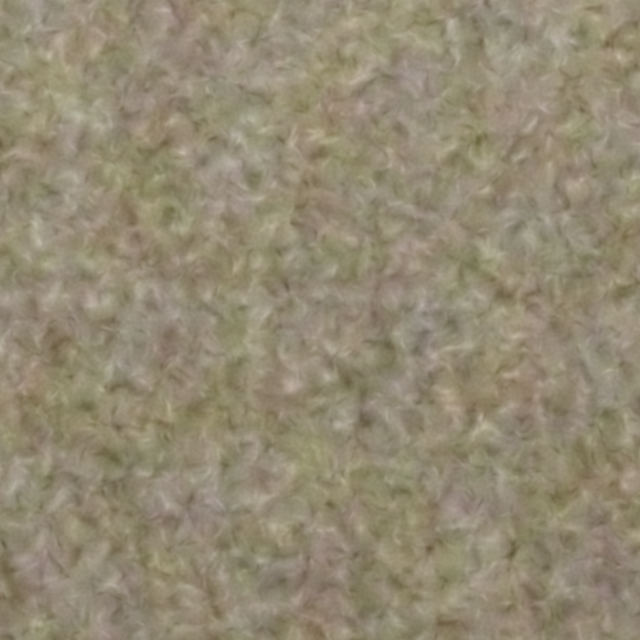
A Shadertoy shader for this texture:

```glsl
const vec3 BASE_COLOR = vec3(0.579, 0.541, 0.453);
const vec3 TONE_RESPONSE = vec3(1.0, 1.02, 1.10);  // shadows lean olive, lights lean grey
const vec3 GREY_SHIFT = vec3(0.010, 0.010, 0.075);
const vec3 PINK_SHIFT = vec3(0.024, -0.018, 0.022);

const float PATCH_SCALE = 6.0;      // features per canvas height
const float TUFT_SCALE = 29.0;
const float LONG_FIBRE_SCALE = 36.0;
const float SHORT_FIBRE_SCALE = 66.0;
const float GRAIN_SCALE = 150.0;

const float PATCH_GAIN = 0.055;
const float TUFT_GAIN = 0.105;
const float LONG_FIBRE_GAIN = 0.090;
const float SHORT_FIBRE_GAIN = 0.070;
const float GRAIN_GAIN = 0.030;

const vec2 FIBRE_SIZE = vec2(0.55, 0.25);  // half length and width in cells
const float WARP = 0.012;
const float LIGHT_SLOPE = 0.050;

const vec2 CREASE_START = vec2(0.565, 0.695);
const vec2 CREASE_END = vec2(0.800, 0.540);
const float CREASE_WIDTH = 0.011;
const float CREASE_DEPTH = 0.035;

const float TAU = 6.28318;

vec3 hash3(vec2 p) {
    vec3 q = fract(p.xyx * vec3(0.1031, 0.1030, 0.0973));
    q += dot(q, q.yxz + 33.33);
    return fract((q.xxy + q.yzz) * q.zyx);
}

float cornerSlope(vec2 cell, vec2 offset) {
    float angle = TAU * hash3(cell).x;
    return dot(vec2(cos(angle), sin(angle)), offset);
}

float gradientNoise(vec2 p) {
    vec2 cell = floor(p);
    vec2 f = p - cell;
    vec2 blend = f * f * f * (f * (f * 6.0 - 15.0) + 10.0);
    vec2 e = vec2(1.0, 0.0);
    float low = mix(cornerSlope(cell, f), cornerSlope(cell + e, f - e), blend.x);
    float high = mix(cornerSlope(cell + e.yx, f - e.yx), cornerSlope(cell + 1.0, f - 1.0), blend.x);
    return mix(low, high, blend.y);
}

// Soft light and dark strands, one per cell, each turned its own way
float fibres(vec2 p) {
    vec2 home = floor(p);
    float sum = 0.0;
    for (int y = -1; y <= 1; y++) {
        for (int x = -1; x <= 1; x++) {
            vec2 cell = home + vec2(x, y);
            vec3 place = hash3(cell + 17.0);
            vec3 look = hash3(cell + 91.0);
            vec2 d = p - cell - place.xy;
            float angle = TAU * place.z;
            vec2 axis = vec2(cos(angle), sin(angle));
            vec2 local = vec2(dot(d, axis), dot(d, vec2(-axis.y, axis.x)));
            local.y += (look.y - 0.5) * local.x * local.x;
            vec2 q = local / FIBRE_SIZE;
            float window = 1.0 - smoothstep(0.6, 1.0, length(d));
            sum += (2.0 * look.x - 1.0) * exp(-dot(q, q)) * window;
        }
    }
    return sum;
}

float segmentDistance(vec2 p, vec2 a, vec2 b) {
    vec2 ab = b - a;
    float t = clamp(dot(p - a, ab) / dot(ab, ab), 0.0, 1.0);
    return length(p - a - ab * t);
}

void mainImage(out vec4 fragColor, in vec2 fragCoord) {
    vec2 uv = fragCoord / iResolution.y;
    vec2 sway = vec2(gradientNoise(uv * 24.0 + 40.0), gradientNoise(uv * 24.0 + 80.0));
    vec2 p = uv + WARP * sway;

    // Pile: broad patches, tufts, strands and fine grain
    float tone = PATCH_GAIN * gradientNoise(uv * PATCH_SCALE + 5.0);
    tone += TUFT_GAIN * gradientNoise(p * TUFT_SCALE + 11.0);
    tone += LONG_FIBRE_GAIN * fibres(p * LONG_FIBRE_SCALE + 130.0);
    tone += SHORT_FIBRE_GAIN * fibres(p * SHORT_FIBRE_SCALE + 310.0);
    tone += GRAIN_GAIN * gradientNoise(uv * GRAIN_SCALE + 23.0);

    // Uneven light and a faint pressed crease
    tone += LIGHT_SLOPE * (uv.y - 0.5);
    float crease = segmentDistance(p, CREASE_START, CREASE_END) / CREASE_WIDTH;
    tone -= CREASE_DEPTH * exp(-crease * crease);

    // Drifting tint between straw, grey, green and pink
    float grey = gradientNoise(uv * 7.0 + 50.0) + 0.6 * gradientNoise(p * 22.0 + 60.0);
    float pink = gradientNoise(uv * 9.0 + 70.0) + 0.7 * gradientNoise(p * 26.0 + 90.0);

    vec3 color = BASE_COLOR + tone * TONE_RESPONSE + grey * GREY_SHIFT + pink * PINK_SHIFT;
    fragColor = vec4(clamp(color, 0.0, 1.0), 1.0);
}
```
